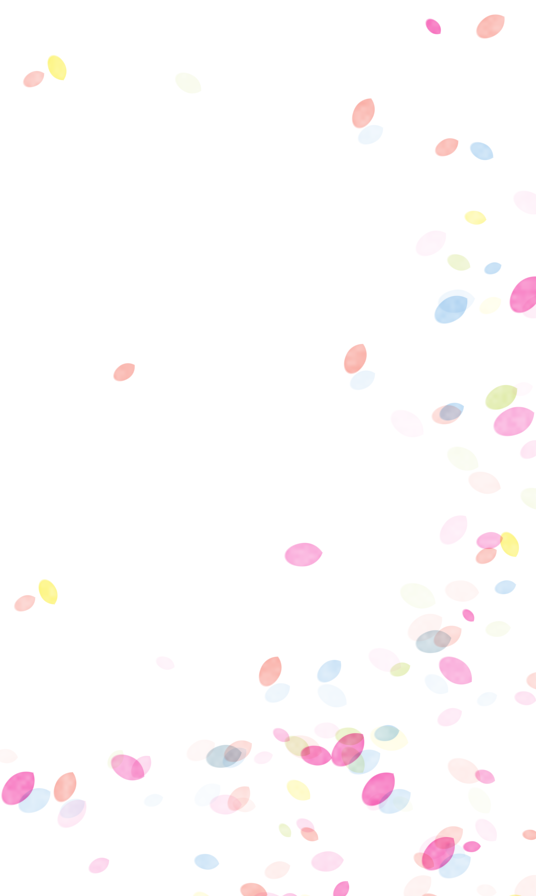
Reproduce this background procedurally as a Shadertoy shader.

```glsl
// Watercolour petals drifting over white paper, gathered at the lower right.

// Lengths are in canvas heights.
const float PETAL_WIDTH = 0.62;    // width relative to length
const float RIM_WIDTH = 0.0013;    // pigment gathered along each outline
const float RIM_STRENGTH = 0.20;
const float GRAIN_SCALE = 190.0;
const float ACCENT_SCALE = 0.03;
const float MATE_ANGLE = 0.5;
const vec2 PALE_CELL = vec2(0.052, 0.020);   // grid cell, petal length
const vec2 VIVID_CELL = vec2(0.042, 0.0165);

const int SALMON = 0, MAGENTA = 1, PINK = 2, BLUE = 3, LIME = 4, YELLOW = 5, SLATE = 6;
const vec3 PIGMENT[7] = vec3[7](
    vec3(0.98, 0.72, 0.69), vec3(0.97, 0.50, 0.77), vec3(0.98, 0.68, 0.86),
    vec3(0.76, 0.87, 0.96), vec3(0.89, 0.93, 0.70), vec3(0.99, 0.96, 0.52),
    vec3(0.80, 0.86, 0.89));

// Repeated petal pairs: x, y, kind.
const vec3 PAIRS[13] = vec3[13](
    vec3(0.389, 0.164, 0), vec3(0.021, 0.121, 0), vec3(0.423, 0.120, 0), vec3(0.490, 0.048, 0),
    vec3(0.406, 0.874, 1), vec3(0.397, 0.600, 1), vec3(0.073, 0.122, 1), vec3(0.302, 0.251, 1),
    vec3(0.064, 0.924, 2), vec3(0.054, 0.339, 2), vec3(0.569, 0.392, 2),
    vec3(0.484, 0.284, 3), vec3(0.250, 0.156, 3));
// Per kind: angle, length, and offset of the companion.
const vec4 PAIR_FORM[4] = vec4[4](
    vec4(0.8, 0.023, 0.018, -0.014), vec4(1.1, 0.018, 0.008, -0.024),
    vec4(-1.1, 0.015, -0.026, -0.012), vec4(0.2, 0.020, 0.016, 0.006));
const int PAIR_MAIN[4] = int[4](MAGENTA, SALMON, YELLOW, SLATE);
const int PAIR_MATE[4] = int[4](BLUE, BLUE, SALMON, SALMON);
const float MATE_STRENGTH[4] = float[4](0.55, 0.30, 0.75, 0.50);

// Lone accents: x, y, angle, pigment index plus relative length.
const vec4 ACCENTS[12] = vec4[12](
    vec4(0.548, 0.971, 0.6, 0.60), vec4(0.484, 0.970, -0.8, 1.35),
    vec4(0.499, 0.836, 0.5, 0.47), vec4(0.538, 0.831, -0.5, 3.47),
    vec4(0.504, 0.655, 0.6, 3.70), vec4(0.588, 0.672, 0.9, 1.80),
    vec4(0.574, 0.530, 0.4, 2.80), vec4(0.560, 0.557, 0.5, 4.65),
    vec4(0.339, 0.381, 0.1, 2.70), vec4(0.143, 0.143, -0.5, 2.68),
    vec4(0.139, 0.585, 0.6, 0.45), vec4(0.509, 0.251, -0.6, 2.70));

vec4 hash4(vec2 p) {
    vec4 h = fract(p.xyxy * vec4(0.1031, 0.1030, 0.0973, 0.1099));
    h += dot(h, h.wzxy + 33.33);
    return fract((h.xxyz + h.yzzw) * h.zywx);
}

float noise(vec2 p) {
    vec2 i = floor(p), f = fract(p);
    f = f * f * (3.0 - 2.0 * f);
    return mix(mix(hash4(i).x, hash4(i + vec2(1, 0)).x, f.x),
               mix(hash4(i + vec2(0, 1)).x, hash4(i + 1.0).x, f.x), f.y);
}

// Round at the tail (ellipse), pointed at the tip (two crossing arcs).
float petalDistance(vec2 q, float len) {
    float w = len * PETAL_WIDTH;
    if (q.x < 0.0) return (length(q / vec2(len, w)) - 1.0) * w;
    float radius = (len * len + w * w) / (2.0 * w);
    return length(vec2(q.x, abs(q.y) + radius - w)) - radius;
}

// Glazes one translucent petal over the paper.
void glaze(inout vec3 paper, vec2 p, vec2 centre, float angle, float len, int pigment, float strength) {
    vec2 q = p - centre;
    if (dot(q, q) > len * len * 1.4) return;
    float c = cos(angle), s = sin(angle);
    q = vec2(c * q.x + s * q.y, c * q.y - s * q.x);
    float d = petalDistance(q, len), soft = 0.9 / iResolution.y;
    float wash = 0.68 + 0.25 * noise(p * GRAIN_SCALE) + 0.25 * noise(p * GRAIN_SCALE * 0.35);
    wash += RIM_STRENGTH * exp(-abs(d) / RIM_WIDTH);
    float cover = 1.0 - smoothstep(-soft, soft, d);
    paper *= mix(vec3(1), PIGMENT[pigment], cover * strength * wash);
}

// How crowded the petals are: a rising bank below and a strip at the right.
float density(vec2 p) {
    float top = 0.20 + 0.17 * smoothstep(0.24, 0.46, p.x);
    float bank = 1.0 - smoothstep(top - 0.06, top + 0.04, p.y);
    bank *= mix(0.30, 1.0, smoothstep(0.10, 0.30, p.x));
    float strip = smoothstep(0.43, 0.56, p.x) * (1.0 - smoothstep(0.72, 0.86, p.y));
    return max(bank, 0.55 * strip);
}

// Jittered grid of petals, thinned by the density.
void scatter(inout vec3 paper, vec2 p, vec2 cell, float seed, float chance, float stray, vec2 strength) {
    for (int k = 0; k < 9; k++) {
        vec2 id = floor(p / cell.x) + vec2(k % 3, k / 3) - 1.0;
        vec4 a = hash4(id + seed), b = hash4(id + seed + 57.0);
        vec2 centre = (id + a.xy) * cell.x;
        if (a.z >= density(centre) * chance + stray) continue;
        float len = cell.y * mix(0.5, 1.1, b.x);
        int pigment = int(pow(b.z, 1.2) * 5.4);
        glaze(paper, p, centre, mix(-1.0, 1.0, b.y), len, pigment, mix(strength.x, strength.y, b.w));
    }
}

void mainImage(out vec4 fragColor, in vec2 fragCoord) {
    vec2 p = fragCoord / iResolution.y;
    vec3 paper = vec3(1);
    scatter(paper, p, PALE_CELL, 11.0, 0.70, 0.02, vec2(0.08, 0.25));
    scatter(paper, p, VIVID_CELL, 83.0, 0.36, 0.0, vec2(0.40, 0.95));

    for (int i = 0; i < 13; i++) {
        int kind = int(PAIRS[i].z);
        vec4 form = PAIR_FORM[kind];
        glaze(paper, p, PAIRS[i].xy + form.zw, MATE_ANGLE, form.y * 0.85, PAIR_MATE[kind], MATE_STRENGTH[kind]);
        glaze(paper, p, PAIRS[i].xy, form.x, form.y, PAIR_MAIN[kind], 0.95);
    }
    for (int i = 0; i < 12; i++) {
        vec4 a = ACCENTS[i];
        glaze(paper, p, a.xy, a.z, fract(a.w) * ACCENT_SCALE, int(a.w), 0.95);
    }
    fragColor = vec4(clamp(paper, 0.0, 1.0), 1);
}
```
